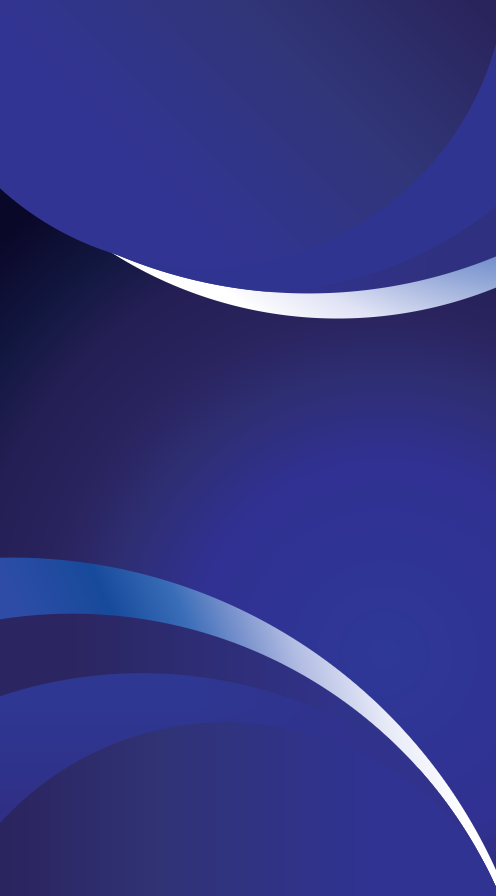
Give the GLSL for this background, as a Shadertoy shader.

```glsl
// Deep blue backdrop with overlapping discs and two shining crescents.
// Every curved edge is a circle; discs are layered back to front, each
// filled with a linear or radial gradient. The canvas height is one unit.

// Linear ramp from 0 at a to 1 at b
float ramp(float a, float b, float x) {
    return clamp((x - a) / (b - a), 0.0, 1.0);
}

// Signed distance to a circle, negative inside
float circle(vec2 p, vec2 center, float radius) {
    return length(p - center) - radius;
}

// Antialiased coverage of a signed distance
float cover(float d) {
    return clamp(0.5 - d * iResolution.y, 0.0, 1.0);
}

// Radial glow: bright blue at lower right, nearly black at upper left
vec3 backdrop(vec2 p) {
    float r = length(p - vec2(0.43, 0.27));
    vec3 c = mix(vec3(0.18, 0.22, 0.59), vec3(0.19, 0.19, 0.57), ramp(0.0, 0.22, r));
    c = mix(c, vec3(0.18, 0.18, 0.45), ramp(0.22, 0.31, r));
    c = mix(c, vec3(0.165, 0.14, 0.37), ramp(0.31, 0.38, r));
    c = mix(c, vec3(0.14, 0.12, 0.33), ramp(0.38, 0.47, r));
    c = mix(c, vec3(0.07, 0.09, 0.25), ramp(0.47, 0.54, r));
    return mix(c, vec3(0.04, 0.03, 0.16), ramp(0.54, 0.63, r));
}

// Upper crescent: white on the left, steel blue on the right
vec3 upperShine(float t) {
    vec3 c = mix(vec3(1.0), vec3(0.88, 0.89, 0.96), ramp(0.24, 0.38, t));
    c = mix(c, vec3(0.70, 0.75, 0.89), ramp(0.38, 0.47, t));
    return mix(c, vec3(0.42, 0.54, 0.79), ramp(0.47, 0.59, t));
}

// Lower crescent: saturated blue on the left, white on the right
vec3 lowerShine(float t) {
    vec3 c = mix(vec3(0.18, 0.30, 0.65), vec3(0.09, 0.29, 0.61), ramp(0.0, 0.11, t));
    c = mix(c, vec3(0.23, 0.43, 0.72), ramp(0.11, 0.20, t));
    c = mix(c, vec3(0.47, 0.57, 0.80), ramp(0.20, 0.265, t));
    c = mix(c, vec3(0.70, 0.74, 0.89), ramp(0.265, 0.335, t));
    c = mix(c, vec3(0.91, 0.92, 0.97), ramp(0.335, 0.44, t));
    return mix(c, vec3(1.0), ramp(0.44, 0.53, t));
}

void mainImage(out vec4 fragColor, in vec2 fragCoord) {
    vec2 p = fragCoord / iResolution.xy * vec2(0.5547, 1.0);
    vec3 color = backdrop(p);

    // Upper crescent, left visible between two circles
    float rim = circle(p, vec2(0.3776, 1.1159), 0.4714);
    color = mix(color, upperShine(p.x - 0.04 - 2.0 * rim), cover(rim));

    // Upper bowl with a darker wedge on the right
    vec3 wedge = mix(vec3(0.19, 0.20, 0.56), vec3(0.19, 0.19, 0.50), ramp(0.32, 0.48, p.x));
    color = mix(color, wedge, cover(circle(p, vec2(0.345, 1.2259), 0.5534)));
    float bowl = max(circle(p, vec2(0.2865, 1.0977), 0.4232),
                     circle(p, vec2(0.345, 1.2259), 0.5534));
    color = mix(color, vec3(0.19, 0.205, 0.57), cover(bowl));

    // Top disc, darkening along the diagonal
    float diagonal = p.x + p.y - 1.0;
    vec3 topFill = mix(vec3(0.195, 0.205, 0.58), vec3(0.19, 0.21, 0.47), ramp(-0.04, 0.27, diagonal));
    topFill = mix(topFill, vec3(0.165, 0.14, 0.36), ramp(0.27, 0.53, diagonal));
    color = mix(color, topFill, cover(circle(p, vec2(0.228, 1.040), 0.3385)));

    // Lower crescent
    float arc = circle(p, vec2(0.013, -0.2174), 0.5951);
    color = mix(color, lowerShine(p.x + 0.01 + 0.5 * arc), cover(arc));

    // Dark hollow under the lower crescent
    vec3 hollow = mix(vec3(0.17, 0.15, 0.38), vec3(0.19, 0.20, 0.54), ramp(0.08, 0.38, p.x));
    color = mix(color, hollow, cover(circle(p, vec2(0.0807, -0.2057), 0.5208)));

    // Blue hill, slightly violet at both ends
    vec3 hill = mix(vec3(0.19, 0.18, 0.52), vec3(0.18, 0.215, 0.57), ramp(0.08, 0.21, p.y));
    hill = mix(hill, vec3(0.19, 0.195, 0.55), ramp(0.22, 0.40, p.x));
    float hillEdge = max(circle(p, vec2(0.1589, -0.2526), 0.5013),
                         circle(p, vec2(0.0807, -0.2057), 0.5208));
    color = mix(color, hill, cover(hillEdge));

    // Front disc, brightening to the right
    vec3 front = mix(vec3(0.165, 0.14, 0.37), vec3(0.19, 0.20, 0.46), ramp(0.0, 0.18, p.x));
    front = mix(front, vec3(0.19, 0.20, 0.57), ramp(0.18, 0.42, p.x));
    float frontEdge = max(circle(p, vec2(0.2539, -0.1484), 0.3424),
                          circle(p, vec2(0.0807, -0.2057), 0.5208));
    color = mix(color, front, cover(frontEdge));

    fragColor = vec4(color, 1.0);
}
```
